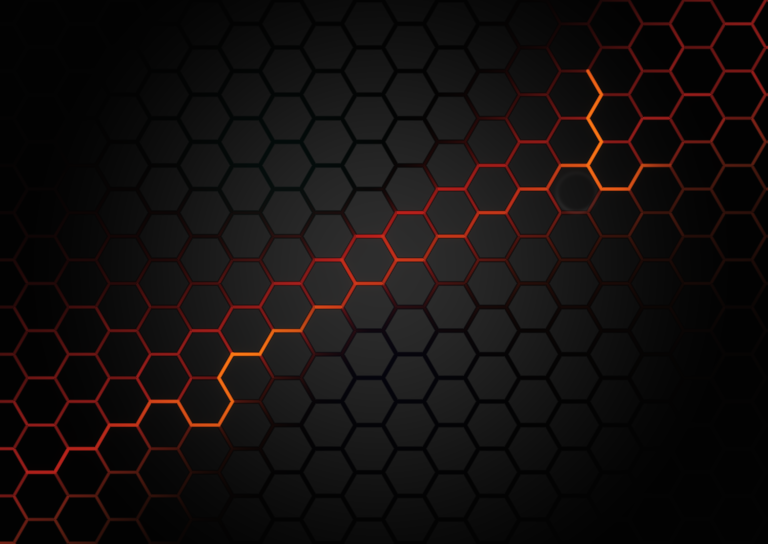
This background is drawn by a WebGL 2 fragment shader. Its source:

```glsl
#version 300 es
precision highp float;
// Dark honeycomb panel with a diagonal seam of red and orange glowing edges.

uniform vec2 u_resolution;
out vec4 fragColor;

const float ROOT3 = 1.7320508;
const float SIDE = 0.0501;                  // hexagon side, canvas height = 1
const vec2 ORIGIN = vec2(0.4525, 0.3054);   // centre of the reference cell

const vec3 RED = vec3(0.76, 0.13, 0.11);
const vec3 ORANGE = vec3(0.98, 0.47, 0.08);
const vec3 EMBER = vec3(0.58, 0.10, 0.09);
const vec3 RUST = vec3(0.56, 0.17, 0.09);

// Headings along hexagon sides, in sixths of a turn: seam, then spur
const int HEADINGS[20] = int[20](
    0, 1, 0, 1, 0, 1, 0, 5, 0, 1, 2, 1,
    5, 4, 5, 4, 5, 0, 1, 0);

float hash(vec2 p) {
    vec3 h = fract(vec3(p.xyx) * 0.1031);
    h += dot(h, h.yzx + 33.33);
    return fract((h.x + h.y) * h.z);
}

float bell(float x) {
    return exp(-x * x);
}

vec2 wrapCentered(vec2 q, vec2 period) {
    return q - period * round(q / period);
}

// Offset from the nearest centre of a flat-topped hexagon grid of unit side
vec2 hexLocal(vec2 q) {
    vec2 period = vec2(3.0, ROOT3);
    vec2 a = wrapCentered(q, period);
    vec2 b = wrapCentered(q - 0.5 * period, period);
    return dot(a, a) < dot(b, b) ? a : b;
}

vec2 direction(int sixth) {
    float angle = radians(60.0 * float(sixth));
    return vec2(cos(angle), sin(angle));
}

// Normal of the nearest side in xy, distance to that side in z
vec3 nearestSide(vec2 local) {
    vec3 side = vec3(0.0, 1.0, 9.0);
    for (int k = 0; k < 3; k++) {
        float angle = radians(30.0 + 60.0 * float(k));
        vec2 normal = vec2(cos(angle), sin(angle));
        float reach = dot(local, normal);
        float gap = 0.5 * ROOT3 - abs(reach);
        if (gap < side.z) side = vec3(normal * sign(reach), gap);
    }
    return side;
}

// Distance to a segment of unit length
float unitSegment(vec2 q, vec2 start, vec2 heading) {
    return length(q - start - heading * clamp(dot(q - start, heading), 0.0, 1.0));
}

// Distance to a listed chain of hexagon sides
float walkDistance(vec2 q, vec2 start, int first, int count) {
    float nearest = 100.0;
    for (int i = first; i < first + count; i++) {
        vec2 heading = direction(HEADINGS[i]);
        nearest = min(nearest, unitSegment(q, start, heading));
        start += heading;
    }
    return nearest;
}

// Distance to a rising chain of alternating flat and slanted sides
float stairDistance(vec2 q, vec2 start, int count) {
    float nearest = 100.0;
    for (int i = 0; i < count; i++) {
        vec2 heading = direction(i % 2);
        nearest = min(nearest, unitSegment(q, start, heading));
        start += heading;
    }
    return nearest;
}

float stroke(float d, float halfWidth, float blur) {
    return 1.0 - smoothstep(halfWidth - blur, halfWidth + blur, d);
}

// Lays a hot line with a soft halo over the colour beneath
vec3 addHotLine(vec3 base, float d, vec3 tint, float strength, float blur) {
    vec3 lit = base + tint * strength * 0.04 * exp(-d * 7.0);
    return mix(lit, tint, strength * stroke(d, 0.06, blur));
}

void main() {
    vec2 p = gl_FragCoord.xy / u_resolution.y;
    vec2 q = (p - ORIGIN) / SIDE;
    q.x *= 0.997;
    float blur = max(0.04, 0.6 / (u_resolution.y * SIDE));

    // Grey panel, lit from the centre
    float radius = length(p - vec2(0.70, 0.51));
    float light = 0.17 * (1.0 - smoothstep(0.0, 0.70, radius));
    vec2 local = hexLocal(q);
    vec3 side = nearestSide(local);
    vec3 color = vec3(light) + 0.006;

    // Dark grooves with faint teal and blue reflections
    vec3 groove = vec3(0.012) + vec3(0.0, 0.04, 0.035) * bell(length(p - vec2(0.52, 0.66)) / 0.16)
                + vec3(0.005, 0.005, 0.04) * bell(length(p - vec2(0.70, 0.36)) / 0.16);
    color = mix(color, groove, stroke(side.z, 0.08, blur));

    // Dim glowing sides, widest toward both ends of the diagonal
    float offset = p.y - (0.142 + 0.545 * p.x);
    float spread = 0.08 + 0.29 * abs(p.x - 0.68);
    vec2 sideId = round((q - local + side.xy * 0.5 * ROOT3) / vec2(0.75, 0.25 * ROOT3));
    float glow = bell(offset / spread) * mix(0.65, 1.0, hash(sideId + 100.0));
    vec3 dimTint = mix(RUST, EMBER, smoothstep(-0.20, -0.03, offset));
    color += dimTint * glow * (stroke(side.z, 0.055, blur) + 0.02 * exp(-side.z * 7.0));

    // Two parallel stairs, red above and orange below, with short red links
    float upper = stairDistance(q, vec2(-2.0, ROOT3), 17);
    float lower = stairDistance(q, vec2(-0.5, 0.5 * ROOT3), 17);
    float link = 100.0;
    for (int k = 0; k < 2; k++) {
        vec2 start = vec2(4.0, 2.0 * ROOT3) + float(k) * vec2(1.5, 0.5 * ROOT3);
        link = min(link, unitSegment(q, start, direction(2)));
    }
    float flatness = mix(0.65, 1.0, smoothstep(0.6, 0.9, abs(side.y)));
    float seamHeat = bell(length(q - vec2(-0.1, 0.8)) / 4.2);
    float spurHeat = bell(length(q - vec2(12.7, 9.0)) / 3.5);
    float upperGain = flatness * (0.3 + 0.65 * bell((q.x - 5.3) / 3.6));
    float lowerGain = max(flatness * 0.85, seamHeat);
    float lowerHeat = max(0.32, max(seamHeat, 0.8 * spurHeat));
    color = addHotLine(color, upper, RED, upperGain, blur);
    color = addHotLine(color, link, mix(RED, ORANGE, 0.2), 0.8, blur);
    color = addHotLine(color, lower, mix(RED, ORANGE, lowerHeat), lowerGain, blur);

    // Hot seam on the left, upright spur on the right
    float seam = walkDistance(q, vec2(-8.0, -2.0 * ROOT3), 0, 12);
    float spur = walkDistance(q, vec2(12.5, 6.5 * ROOT3), 12, 8);
    float spurGain = 1.0 - 0.6 * smoothstep(13.5, 15.5, q.x);
    color = addHotLine(color, seam, mix(RED, ORANGE, seamHeat), 0.75 + 0.25 * seamHeat, blur);
    color = addHotLine(color, spur, mix(RED, ORANGE, spurHeat), spurGain, blur);

    // Faint glassy ring below the spur
    vec2 ring = q - vec2(12.09, 6.8);
    float rim = bell((length(ring) - 0.72) / 0.09);
    color += 0.06 * rim * (0.4 + 0.6 * smoothstep(-0.3, 0.7, -ring.y));

    fragColor = vec4(color, 1.0);
}
```
